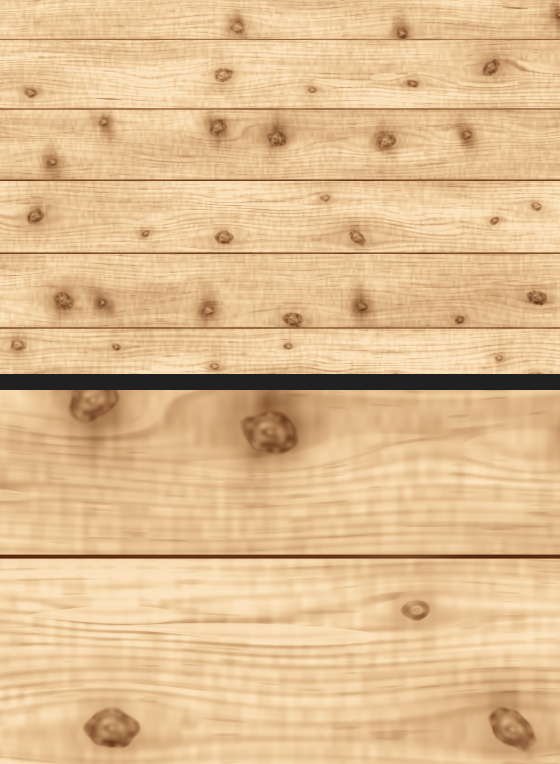
Top, the full canvas; bottom, a detail of the centre.
Give the GLSL for this texture, as a Shadertoy shader.

```glsl
const float FIRST_SEAM = 0.123;              // height of the lowest seam
const vec2 SEAM_SPACING = vec2(4.932, 0.326); // planks per height, and its growth upward
const float PLANK_HEIGHT = 0.195;
const float SEAM_HALF_WIDTH = 0.0018;
const float CELL = 0.23;                     // one knot and one flame per cell of a plank
const float KNOT_CHANCE = 0.93;
const float FLAME_CHANCE = 0.75;
const float CRACK_CHANCE = 0.07;
const float GRAIN_LINES = 85.0;
const float SAW_MARKS = 150.0;
const float BASE_STAIN = 0.16;
const vec3 CREAM = vec3(0.98, 0.885, 0.745);
const vec3 BROWN = vec3(0.55, 0.36, 0.22);
const vec3 STAIN_CURVE = vec3(1.22, 1.0, 0.79);

float hash(vec2 p) {
    return fract(sin(dot(p, vec2(127.1, 311.7))) * 43758.5453);
}

float noise(vec2 p) {
    vec2 i = floor(p), f = fract(p);
    f = f * f * (3.0 - 2.0 * f);
    return mix(mix(hash(i), hash(i + vec2(1, 0)), f.x),
               mix(hash(i + vec2(0, 1)), hash(i + vec2(1, 1)), f.x), f.y);
}

vec2 rotate(vec2 p, float a) {
    return vec2(cos(a) * p.x + sin(a) * p.y, cos(a) * p.y - sin(a) * p.x);
}

// Returns the stain of a knot in x and its sideways push on the grain in y.
vec2 knot(vec2 q, vec2 id, float figured, float px) {
    if (hash(id + 0.13) > KNOT_CHANCE) return vec2(0);
    float size = hash(id + 0.29);
    float radius = mix(0.008, 0.024, size * size);
    float spread = mix(0.85, 0.6, figured) * PLANK_HEIGHT;
    vec2 center = vec2((id.x + 0.15 + 0.7 * hash(id + 0.41)) * CELL,
                       (hash(id + 0.57) - 0.5) * spread);
    vec2 d = q - center;
    float angle = (hash(id + 0.71) - 0.5) * 1.6;

    // Core with a dark rim and growth rings
    vec2 s = rotate(d, angle) / vec2(1.2, 0.85);
    float r = length(s) * (0.87 + 0.27 * noise(d * 90.0 + id * 9.0)) / radius;
    float soft = 1.2 * px / radius;
    float core = 1.0 - smoothstep(0.88 - soft, 1.02 + soft, r);
    float rings = 0.55 + 0.1 * sin(r * 13.0) + 0.3 * smoothstep(0.5, 0.95, r)
                + 0.5 * (noise(d * 170.0) - 0.5);
    float halo = 0.28 * exp(-0.28 * r * r) * (0.6 + 0.8 * noise(q * vec2(40, 90)));
    float stain = mix(halo, rings, core);

    // Slanted resin smear, strongest on plain planks
    vec2 u = rotate(d, angle * 0.8) / vec2(0.024, 0.05);
    float smear = exp(-dot(u, u)) * (0.3 + noise(q * vec2(50, 22)));
    stain += (1.0 - core) * smear * mix(0.55, 0.12, figured) * step(0.4, hash(id + 0.83));

    float reach = 2.8 * radius * radius;
    float push = d.y * reach / (d.x * d.x / 9.0 + d.y * d.y + reach);
    return vec2(stain, push * exp(-18.0 * d.x * d.x));
}

// Returns the paleness of a teardrop flame in x, negative along its outline,
// and its lift of the grain in y.
vec2 flame(vec2 q, vec2 id, float px) {
    if (hash(id + 0.19) > FLAME_CHANCE) return vec2(0);
    float halfLength = mix(0.05, 0.13, hash(id + 0.33));
    float thickness = mix(0.006, 0.013, hash(id + 0.47));
    vec2 d = q - vec2((id.x + hash(id + 0.61)) * CELL,
                      (hash(id + 0.77) - 0.5) * 0.4 * PLANK_HEIGHT);
    float a = d.x / halfLength * (hash(id + 0.91) > 0.5 ? 1.0 : -1.0);
    float edge = thickness * sqrt(max(1.0 - a, 0.0)) * max(1.0 + a, 0.0) * 0.7;
    float inside = edge - abs(d.y);
    float fill = smoothstep(-px, px, inside) * (0.65 + 0.35 * exp(-max(inside, 0.0) / 0.003));
    float outline = 0.5 * exp(min(inside, 0.0) / 0.004) * smoothstep(px, -px, inside);
    float y = d.y / thickness;
    float pale = (fill - outline) * smoothstep(1.0, 0.85, abs(a));
    return vec2(pale, exp(-1.1 * a * a - 0.22 * y * y));
}

float crack(vec2 q, vec2 id, float px) {
    vec2 d = q - vec2((id.x + hash(id + 0.23)) * CELL, (hash(id + 0.39) - 0.5) * 0.14);
    float taper = 0.0022 * (1.0 - abs(d.x) / 0.035);
    float line = smoothstep(-px, px, taper - abs(d.y + 0.05 * d.x)) * step(0.0, taper);
    return line * step(hash(id + 0.53), CRACK_CHANCE);
}

void mainImage(out vec4 fragColor, in vec2 fragCoord) {
    float px = 1.0 / iResolution.y;
    vec2 p = fragCoord * px;

    // Planks
    float rise = p.y - FIRST_SEAM;
    float v = rise * (SEAM_SPACING.x + SEAM_SPACING.y * rise);
    float row = floor(v);
    float figured = mod(row, 2.0);
    vec2 q = vec2(p.x, (fract(v) - 0.5) * PLANK_HEIGHT);
    vec2 seed = vec2(17.3, 31.7) * row;

    // Knots, then flames in the grain they bend
    vec2 knots = vec2(0), flames = vec2(0);
    float cracks = 0.0, cell = floor(q.x / CELL);
    for (float j = -2.0; j <= 2.0; j++)
        knots += knot(q, vec2(cell + j, row), figured, px);
    float wave = 0.014 * (noise(vec2(q.x * 5.0, 0) + seed) - 0.5);
    vec2 bent = vec2(q.x, q.y - knots.y + wave);
    for (float j = -2.0; j <= 2.0; j++) {
        vec2 id = vec2(cell + j, row);
        flames += flame(bent, id, px);
        cracks += crack(q, id, px);
    }

    // Grain lines with dark late wood
    float phase = 6.2832 * GRAIN_LINES * bent.y + 8.0 * flames.y
                + 9.0 * noise(bent * vec2(3, 28) + seed);
    float contrast = 0.05 + 0.16 * noise(bent * vec2(2.5, 22) + seed + 5.0) + 0.1 * flames.y;
    float stain = BASE_STAIN + 0.06 * (1.0 - figured) + 0.04 * (hash(seed) - 0.5);
    stain += contrast * (pow(0.5 + 0.5 * sin(phase), 2.0) - 0.375) * mix(0.6, 1.0, figured);

    // Fibres, pores, blotches and saw marks
    stain += 0.15 * (noise(bent * vec2(9, 260) + seed) - 0.5);
    stain += 0.14 * smoothstep(0.75, 0.95, noise(bent * vec2(28, 290) + seed));
    stain += 0.28 * (noise(q * vec2(3, 14) + seed + 9.0) - 0.5);
    stain += 0.14 * (noise(bent * vec2(7, 45) + seed + 3.0) - 0.5);
    stain += 0.15 * (noise(q * vec2(SAW_MARKS, 60) + seed) - 0.5);
    stain = mix(stain, 0.02, clamp(flames.x, -0.6, 1.0) * mix(0.35, 0.95, figured));
    stain = max(stain, 0.0) + knots.x + 0.6 * cracks;

    // Seams
    float gap = (0.5 - abs(fract(v) - 0.5)) * PLANK_HEIGHT;
    float seam = 1.0 - smoothstep(SEAM_HALF_WIDTH - 0.6 * px, SEAM_HALF_WIDTH + 0.6 * px, gap);
    float depth = mix(0.95, 1.5, hash(vec2(floor(v + 0.5), 4.0)))
                - 0.25 * noise(vec2(p.x * 14.0, floor(v + 0.5)));
    stain += 0.09 * exp(-gap / 0.007);
    stain = mix(stain, depth, seam);

    vec3 color = CREAM - (CREAM - BROWN) * pow(vec3(clamp(stain, 0.0, 1.5)), STAIN_CURVE);
    fragColor = vec4(color, 1.0);
}
```
